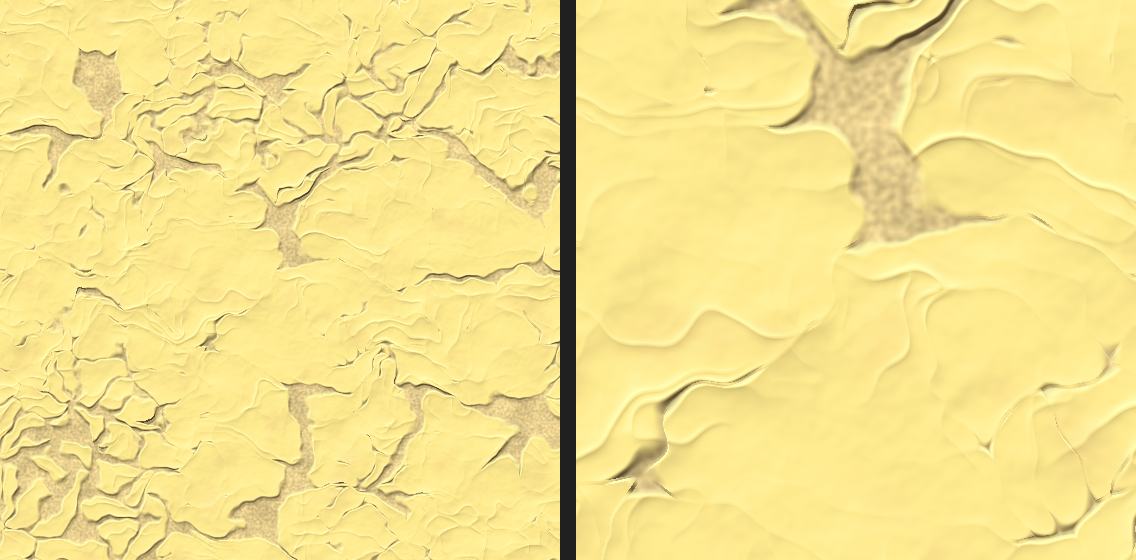
Left: the whole. Right: its middle third, enlarged.
A Shadertoy shader for this texture:

```glsl
// Cracked, peeling yellow paint with curled edges over bare taupe plaster.

const vec3 PAINT     = vec3(1.00, 0.92, 0.56);
const vec3 PAINT_DIM = vec3(0.98, 0.87, 0.55);
const vec3 HIGHLIGHT = vec3(1.00, 1.00, 0.72);
const vec3 PLASTER   = vec3(0.91, 0.81, 0.56);
const vec3 SHADOW    = vec3(0.26, 0.20, 0.11);
const vec2 TO_LIGHT  = vec2(-0.36, 0.93);

vec2 hash2(vec2 p) {
    vec3 q = fract(p.xyx * vec3(0.1031, 0.1030, 0.0973));
    q += dot(q, q.yzx + 33.33);
    return fract((q.xx + q.yz) * q.zy);
}

float cornerSlope(vec2 cell, vec2 offset) {
    float angle = 6.2832 * hash2(cell).x;
    return dot(vec2(cos(angle), sin(angle)), offset);
}

// Gradient noise, roughly -0.7 to 0.7
float gradientNoise(vec2 p) {
    vec2 i = floor(p), f = fract(p);
    vec2 u = f * f * f * (f * (f * 6.0 - 15.0) + 10.0);
    vec2 x = vec2(1, 0), y = vec2(0, 1);
    float low = mix(cornerSlope(i, f), cornerSlope(i + x, f - x), u.x);
    float high = mix(cornerSlope(i + y, f - y), cornerSlope(i + 1.0, f - 1.0), u.x);
    return mix(low, high, u.y);
}

float fbm(vec2 p) {
    float sum = 0.0, amp = 1.0;
    for (int i = 0; i < 3; i++) {
        sum += amp * gradientNoise(p);
        p = mat2(1.6, 1.2, -1.2, 1.6) * p + 7.3;
        amp *= 0.5;
    }
    return sum;
}

// Distance to the border of a cell, with rounded corners
float plateEdge(vec2 p, float sharpness) {
    vec2 base = floor(p), home = base, toHome = vec2(8.0);
    for (int k = 0; k < 9; k++) {
        vec2 cell = base + vec2(k % 3 - 1, k / 3 - 1);
        vec2 r = cell + hash2(cell + 50.0) - p;
        if (dot(r, r) < dot(toHome, toHome)) { toHome = r; home = cell; }
    }
    float sum = 0.0;
    for (int k = 0; k < 9; k++) {
        if (k == 4) continue;
        vec2 cell = home + vec2(k % 3 - 1, k / 3 - 1);
        vec2 r = cell + hash2(cell + 50.0) - p;
        float border = dot(0.5 * (r + toHome), normalize(r - toHome));
        sum += exp(-sharpness * border);
    }
    return -log(sum + 1e-6) / sharpness;
}

// Broken raised line that wanders along the zero level of a noise
float wrinkle(vec2 p, vec2 scale, float thinness) {
    float mask = smoothstep(-0.08, 0.25, gradientNoise(p * 6.0 + scale));
    return mask * exp(-thinness * abs(gradientNoise(p * scale + 3.0)));
}

// x: surface height, y: paint cover
vec2 relief(vec2 p) {
    vec2 q = p + 0.055 * vec2(fbm(p * 8.0), fbm(p * 8.0 + 31.0));

    // Large plates, and small flakes in clusters
    float ragged = 0.006 * gradientNoise(p * 28.0) + 0.004 * gradientNoise(p * 65.0);
    float wideGap = plateEdge(q * vec2(4.2, 5.6), 11.0) / 5.0
                  + 0.004 - 0.028 * gradientNoise(p * 6.5 + 11.0);
    float fineGap = plateEdge(q * vec2(13.0, 17.0) + 9.0, 11.0) / 15.0
                  + 0.005 - 0.020 * gradientNoise(p * 3.2 + 4.0);
    float gap = min(wideGap, fineGap) + ragged;

    // Curled edges, folds and roughness
    float cover = smoothstep(-0.0025, 0.0035, gap);
    float thickness = 0.42 + 0.55 * gradientNoise(p * 14.0 + 17.0);
    float curl = 0.6 * exp(-max(gap, 0.0) / 0.006);
    float folds = 0.26 * wrinkle(q, vec2(4.0, 11.0), 26.0)
                + 0.20 * wrinkle(q + 5.0, vec2(12.0, 4.0), 26.0)
                + 0.24 * wrinkle(q + 8.0, vec2(13.0, 19.0), 16.0);
    float bumps = 0.10 * fbm(p * 32.0);
    float grain = 0.075 * gradientNoise(p * 210.0);

    float paintHeight = thickness * (1.0 + curl) + folds + bumps;
    float plasterHeight = grain + bumps + 0.4 * folds;
    return vec2(mix(plasterHeight, paintHeight, cover), cover);
}

void mainImage(out vec4 fragColor, in vec2 fragCoord) {
    vec2 p = fragCoord / iResolution.y;
    vec2 stepToLight = 0.0014 * TO_LIGHT;

    // Slope toward the light, and shade from nearby higher paint
    vec2 surface = relief(p);
    float slope = relief(p - stepToLight).x - relief(p + stepToLight).x;
    float overhang = clamp(relief(p + 0.007 * TO_LIGHT).x - surface.x, 0.0, 1.0);

    // Paint and plaster
    float mottle = smoothstep(0.1, 0.7, fbm(p * 14.0 + 23.0));
    vec3 paint = mix(PAINT, PAINT_DIM, 0.6 * mottle);
    vec3 plaster = PLASTER * (1.0 + 0.16 * gradientNoise(p * 190.0)
                                  + 0.13 * fbm(p * 20.0));
    vec3 color = mix(plaster, paint, surface.y);

    // Light and shade
    float bright = clamp(slope * 6.0, 0.0, 1.0) * mix(0.3, 1.0, surface.y);
    float dark = clamp(-slope * 1.2, 0.0, 0.85);
    color = mix(color, HIGHLIGHT, bright);
    color = mix(color, SHADOW, dark);
    color *= 1.0 - 0.25 * overhang * (1.0 - surface.y);

    fragColor = vec4(clamp(color, 0.0, 1.0), 1.0);
}
```
